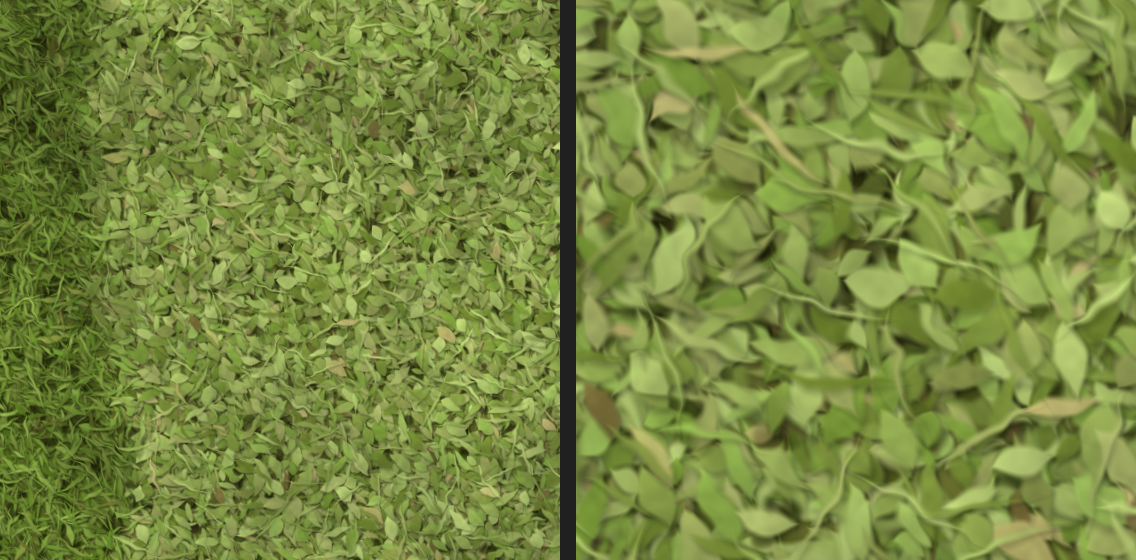
Left: the whole. Right: its middle third, enlarged.
A Shadertoy shader for this texture:

```glsl
float hash(vec2 p) {
    return fract(sin(dot(p, vec2(127.1, 311.7))) * 43758.5453);
}

float noise(vec2 p) {
    vec2 i = floor(p), f = fract(p);
    f = f * f * (3.0 - 2.0 * f);
    return mix(mix(hash(i), hash(i + vec2(1, 0)), f.x),
               mix(hash(i + vec2(0, 1)), hash(i + vec2(1, 1)), f.x), f.y);
}

// 1 in the shaded, uncut strip on the left, 0 in the leafy lawn
float wildness(vec2 p) {
    float border = 0.24 - 0.09 * p.y + 0.09 * (noise(p * 11.0) - 0.5);
    return 1.0 - smoothstep(-0.05, 0.05, p.x - border);
}

// Approximate distance to a bent, pointed leaf lying along x
float leafDistance(vec2 q, vec2 halfSize, float bend) {
    float along = q.x / halfSize.x;
    q.y += bend * (along * along - 0.4) * halfSize.x;
    return abs(q.y) - halfSize.y * (1.0 - along * along);
}

vec3 leafColour(vec2 id, float wild) {
    vec3 colour = mix(vec3(0.34, 0.41, 0.13), vec3(0.63, 0.70, 0.41), hash(id + 5.1));
    float hue = hash(id + 6.7);
    colour = mix(colour, vec3(0.42, 0.56, 0.20), 0.5 * smoothstep(0.65, 0.9, hue));
    colour = mix(colour, vec3(0.53, 0.54, 0.32), 0.6 * smoothstep(0.3, 0.1, hue));
    float dryness = hash(id + 8.3);
    colour = mix(colour, vec3(0.66, 0.59, 0.39), 0.65 * step(0.965, dryness));
    colour = mix(colour, vec3(0.40, 0.31, 0.19), 0.7 * step(dryness, 0.015));
    return colour * mix(vec3(1.0), vec3(0.83, 0.91, 0.68), wild);
}

// Paints one jittered grid of leaves or blades over the ground
vec3 paintLayer(vec3 ground, vec2 uv, float cells, bool blades, float layer) {
    vec2 p = uv * cells;
    float soft = max(0.0026, 0.8 / iResolution.y) * cells;
    for (int y = -1; y <= 1; y++)
    for (int x = -1; x <= 1; x++) {
        vec2 cell = floor(p) + vec2(x, y);
        vec2 id = cell + 17.3 * layer;
        vec2 centre = cell + vec2(hash(id), hash(id + 1.7));
        float wild = wildness(centre / cells);
        if (blades && hash(id + 9.9) > 0.75 + 0.25 * wild) continue;

        float angle = 2.2 + 2.0 * (hash(id + 2.3) + hash(id + 3.1) - 1.0);
        mat2 turn = mat2(cos(angle), -sin(angle), sin(angle), cos(angle));
        vec2 halfSize = vec2(mix(0.42, 0.84, hash(id + 4.4)),
                             mix(0.13, 0.36, hash(id + 4.9)));
        if (blades) halfSize.y *= 0.24;
        else halfSize.y *= mix(1.0, 0.45, wild);
        float bend = 0.3 * (hash(id + 7.2) - 0.5);

        vec2 q = turn * (p - centre);
        vec2 shadowed = turn * (p - centre + vec2(-0.002, 0.003) * cells);
        float d = leafDistance(q, halfSize, bend);
        float shade = leafDistance(shadowed, halfSize, bend);

        // Faint cast shadow, then the leaf with a darker base
        ground *= 1.0 - 0.19 * smoothstep(0.004 * cells, -0.003 * cells, shade);
        vec3 colour = leafColour(id, wild);
        colour *= 0.98 + 0.08 * q.x / halfSize.x;
        colour *= 0.90 + 0.018 * layer;
        ground = mix(ground, colour, 0.92 * smoothstep(soft, -soft, d));
    }
    return ground;
}

void mainImage(out vec4 fragColor, in vec2 fragCoord) {
    vec2 uv = fragCoord / iResolution.y;
    float wild = wildness(uv);

    // Soil and deep shade
    vec3 colour = mix(vec3(0.20, 0.23, 0.06), vec3(0.40, 0.41, 0.19), noise(uv * 60.0));
    colour = mix(colour, vec3(0.26, 0.32, 0.09), 0.6 * wild);

    // Ragged outlines
    vec2 ragged = uv + 0.007 * (vec2(noise(uv * 70.0), noise(uv * 70.0 + 31.0)) - 0.5);

    // Leaves of varied size, with a layer of grass after every second one
    for (int i = 0; i < 9; i++) {
        float layer = float(i);
        bool blades = i % 3 == 2;
        float cells = blades ? 15.0 + layer : 29.0 + mod(layer * 11.0, 25.0);
        colour = paintLayer(colour, ragged, cells, blades, layer);

        // Dark gaps that the upper leaves partly cover
        if (i == 5) {
            float gap = smoothstep(0.62, 0.86, noise(uv * 52.0 + 9.0));
            colour *= 1.0 - vec3(0.46, 0.47, 0.58) * gap;
        }
    }

    // Fine mottling, clumps and broad patches of light
    colour *= 0.97 + 0.10 * noise(uv * 140.0);
    colour *= 0.93 + 0.18 * noise(uv * 18.0 + 5.0);
    colour *= 1.00 + 0.18 * noise(uv * 7.0 + 3.0);
    colour *= 1.0 - 0.16 * wild * smoothstep(0.4, 0.9, uv.y);
    fragColor = vec4(colour, 1.0);
}
```
